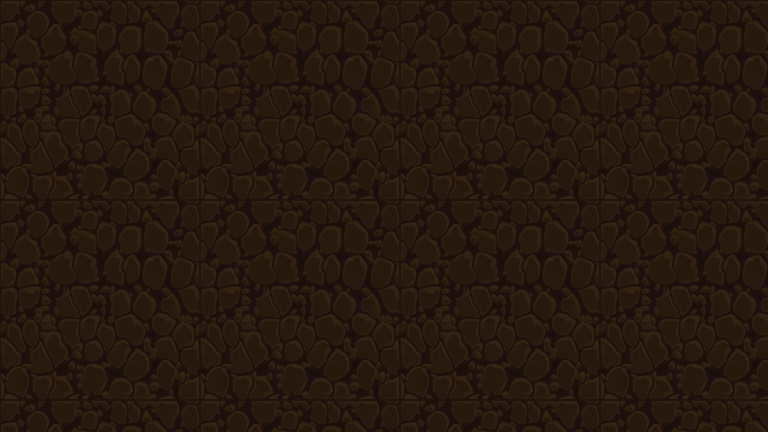
This texture is drawn by a WebGL 2 fragment shader. Its source:

```glsl
#version 300 es
precision highp float;

uniform vec2 u_resolution;
out vec4 fragColor;

const float TILES_DOWN = 2.16;
const vec2 STONES = vec2(8.0, 7.0);
const float PEBBLES_PER_STONE = 3.0;
const vec2 LIGHT = vec2(0.45, -0.89);

const vec3 SOIL = vec3(0.118, 0.067, 0.052);
const vec3 SOIL_DARK = vec3(0.098, 0.052, 0.047);
const vec3 STONE = vec3(0.150, 0.096, 0.050);
const vec3 RIM = vec3(0.203, 0.134, 0.070);

vec2 hash2(vec2 p) {
  vec3 a = fract(p.xyx * vec3(0.1031, 0.1030, 0.0973));
  a += dot(a, a.yzx + 33.33);
  return fract((a.xx + a.yz) * a.zy);
}

// Value noise that wraps after the given number of cells
vec2 noise2(vec2 p, vec2 period) {
  vec2 id = floor(p);
  vec2 f = fract(p);
  f = f * f * (3.0 - 2.0 * f);
  vec2 a = hash2(mod(id, period));
  vec2 b = hash2(mod(id + vec2(1, 0), period));
  vec2 c = hash2(mod(id + vec2(0, 1), period));
  vec2 d = hash2(mod(id + vec2(1, 1), period));
  return mix(mix(a, b, f.x), mix(c, d, f.x), f.y);
}

float smoothMin(float a, float b, float k) {
  float h = max(k - abs(a - b), 0.0) / k;
  return min(a, b) - h * h * k * 0.25;
}

vec2 scatter(vec2 id, vec2 period, float jitter) {
  return id + 0.5 + jitter * (hash2(mod(id, period) + 7.0) - 0.5);
}

// Rounded Voronoi stone: x is inner distance, yz the offset from its centre
vec3 stoneField(vec2 p, vec2 period) {
  vec2 home = floor(p);
  vec2 nearestId = home;
  vec2 offset = vec2(9.0);
  for (int k = 0; k < 9; k++) {
    vec2 id = home + vec2(k % 3 - 1, k / 3 - 1);
    vec2 r = p - scatter(id, period, 0.8);
    if (dot(r, r) < dot(offset, offset)) {
      offset = r;
      nearestId = id;
    }
  }
  float size = 0.43 + 0.2 * hash2(mod(nearestId, period) + 31.0).x;
  float inside = size - length(offset * vec2(1.08, 0.92));
  for (int k = 0; k < 9; k++) {
    if (k == 4) continue;
    vec2 id = nearestId + vec2(k % 3 - 1, k / 3 - 1);
    vec2 toOther = scatter(id, period, 0.8) - (p - offset);
    float edge = 0.5 * length(toOther) - dot(offset, normalize(toOther));
    inside = smoothMin(inside, edge - 0.04, 0.12);
  }
  return vec3(inside, offset);
}

// Small round pebbles that fit the room left between stones
vec3 pebbleField(vec2 p, vec2 period) {
  vec3 best = vec3(-1.0, 0.0, 0.0);
  vec2 home = floor(p * PEBBLES_PER_STONE);
  for (int k = 0; k < 9; k++) {
    vec2 id = home + vec2(k % 3 - 1, k / 3 - 1);
    vec2 centre = scatter(id, period * PEBBLES_PER_STONE, 0.6) / PEBBLES_PER_STONE;
    float room = -stoneField(centre, period).x;
    float radius = min(room - 0.01, 0.14);
    vec2 offset = p - centre;
    float inside = radius - length(offset);
    if (radius > 0.03 && inside > best.x) best = vec3(inside, offset);
  }
  return best;
}

void main() {
  vec2 p = vec2(gl_FragCoord.x, u_resolution.y - gl_FragCoord.y) / u_resolution.y;
  vec2 tile = fract(p * TILES_DOWN);
  vec2 q = tile * STONES;
  float pixel = TILES_DOWN * STONES.y / u_resolution.y;

  // Uneven outlines
  vec2 warped = q + 0.22 * (noise2(q * 3.0, STONES * 3.0) - 0.5);
  vec3 rock = stoneField(warped, STONES);
  vec3 pebble = pebbleField(warped, STONES);
  if (pebble.x > rock.x) rock = pebble;

  // Stones are cut along the tile border
  vec2 border = min(tile, 1.0 - tile) * STONES;
  float inside = min(rock.x, min(border.x, border.y) - 0.03);

  // Ragged rim, broadest on the lit side
  vec2 grain = noise2(q * 9.0, STONES * 9.0);
  float lit = 0.5 + 0.5 * dot(rock.yz / max(length(rock.yz), 0.001), LIGHT);
  float rimWidth = 0.035 + 0.09 * lit * (0.4 + grain.x);
  float rim = 1.0 - smoothstep(rimWidth - 0.7 * pixel, rimWidth + 0.7 * pixel, inside);
  float speck = smoothstep(0.76, 0.9, grain.y) * lit * (1.0 - smoothstep(0.1, 0.3, inside));

  vec3 face = STONE * (0.97 + 0.06 * noise2(q * 2.0, STONES * 2.0).y);
  face = mix(face, RIM, max(rim * (0.45 + 0.55 * lit), 0.6 * speck));
  vec3 ground = mix(SOIL, SOIL_DARK, smoothstep(0.0, 0.12, -inside) * grain.x);
  float cover = smoothstep(-0.6 * pixel, 0.6 * pixel, inside);
  fragColor = vec4(mix(ground, face, cover), 1.0);
}
```
